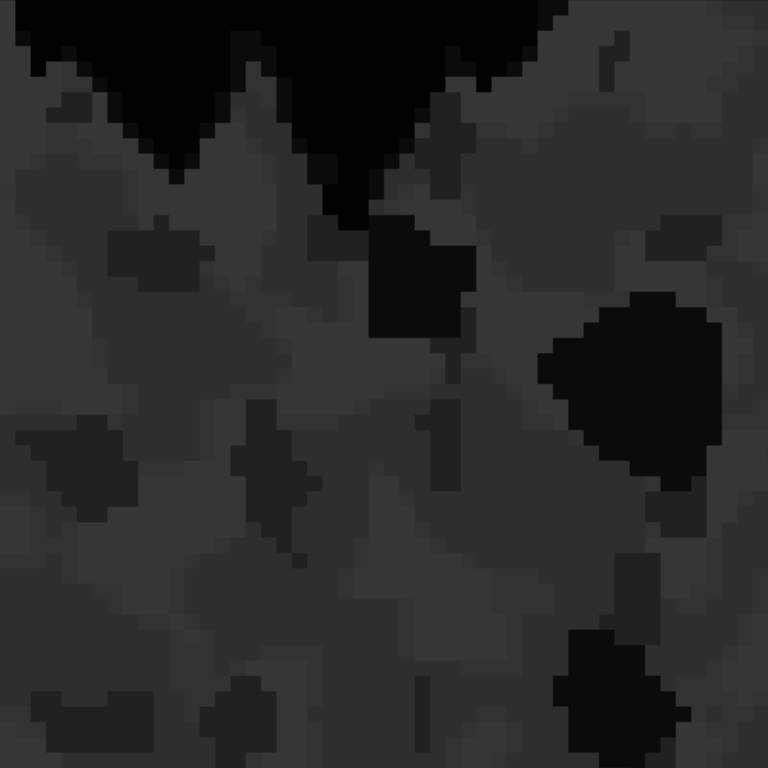
Give the GLSL for this texture, as a WebGL 2 fragment shader.

```glsl
#version 300 es
precision highp float;

uniform vec2 u_resolution;
out vec4 fragColor;

const float TAU = 6.2831853;
const float CELLS = 50.0;

vec2 hash2(vec2 p) {
    vec3 q = fract(p.xyx * vec3(0.1031, 0.103, 0.0973));
    q += dot(q, q.yzx + 33.33);
    return fract((q.xx + q.yz) * q.zy);
}

float gradientDot(vec2 corner, vec2 offset) {
    float angle = TAU * hash2(corner + 17.0).x;
    return dot(vec2(cos(angle), sin(angle)), offset);
}

float gradientNoise(vec2 p) {
    vec2 i = floor(p), f = p - i;
    vec2 u = f * f * f * (f * (f * 6.0 - 15.0) + 10.0);
    vec2 e = vec2(1.0, 0.0);
    return mix(mix(gradientDot(i, f), gradientDot(i + e, f - e), u.x),
               mix(gradientDot(i + e.yx, f - e.yx), gradientDot(i + 1.0, f - 1.0), u.x), u.y);
}

// Signed distance to an uneven six-sided chip
float chip(vec2 p, float radius, vec2 seed) {
    float d = -radius;
    for (int k = 0; k < 6; k++) {
        vec2 h = hash2(seed + float(k) * 7.3);
        float angle = TAU * (float(k) + 0.7 * h.x) / 6.0;
        d = max(d, dot(p, vec2(cos(angle), sin(angle))) - radius * mix(0.72, 1.08, h.y));
    }
    return d;
}

// Small dark chips on a jittered grid
float smallChips(vec2 p) {
    float d = 1.0;
    vec2 home = floor(p * 4.0);
    for (int y = -1; y <= 1; y++) {
        for (int x = -1; x <= 1; x++) {
            vec2 id = home + vec2(x, y);
            vec2 h = hash2(id + 41.0);
            vec2 center = (id + mix(vec2(0.2), vec2(0.8), hash2(id + 5.0))) / 4.0;
            float stretch = mix(0.65, 1.55, h.x);
            vec2 q = (p - center) * vec2(stretch, 1.0 / stretch);
            d = min(d, chip(q, mix(0.025, 0.072, h.y), id + 23.0));
        }
    }
    return d;
}

// Large black chips descending along the right side
float largeChips(vec2 p) {
    float d = 1.0;
    for (int n = 0; n < 3; n++) {
        float i = float(n);
        vec2 center = vec2(0.54 + 0.33 * sin(1.1 * i), 0.63 - 0.137 * i * i);
        d = min(d, chip(p - center, 0.085 + 0.05 * sin(0.25 * TAU * i), vec2(i + 3.0, 61.0)));
    }
    return d;
}

// Depth inside the ragged mass that hangs from the top
float overhang(vec2 p) {
    float depth = 0.165 + 0.07 * cos(TAU * (p.x - 0.215) / 0.24);
    depth += 0.06 * gradientNoise(p * 9.0) + 0.05 * smoothstep(0.3, 0.5, p.x);
    depth *= smoothstep(0.01, 0.06, p.x) * (1.0 - smoothstep(0.5, 0.78, p.x));
    return depth - (1.0 - p.y);
}

float tone(vec2 p) {
    // Terraced grey ground
    float n = gradientNoise(p * 5.0 + 3.7) + 0.45 * gradientNoise(p * 11.0);
    n += 0.3 * (p.y - 0.45);
    float grey = 0.181 + 0.016 * step(-0.03, n) + 0.014 * step(0.06, n);

    // Chips with uneven outlines
    vec2 warp = vec2(gradientNoise(p * 13.0), gradientNoise(p * 13.0 + 31.0));
    if (smallChips(p + 0.035 * warp) < 0.0) grey = 0.13;
    if (largeChips(p + 0.015 * warp) < 0.0) grey = 0.042;

    // Overhang with a slightly paler rim
    float depth = overhang(p);
    if (depth > 0.0) grey = depth + 0.08 * warp.x < 0.025 ? 0.042 : 0.008;
    return grey;
}

void main() {
    // Square blocks, blended only across their borders
    vec2 grid = gl_FragCoord.xy / u_resolution * CELLS - 0.5;
    vec2 base = floor(grid);
    vec2 blend = clamp((grid - base - 0.5) * u_resolution / (CELLS * 1.5) + 0.5, 0.0, 1.0);
    vec2 p = (base + 0.5) / CELLS;
    vec2 e = vec2(1.0 / CELLS, 0.0);
    float grey = mix(mix(tone(p), tone(p + e), blend.x),
                     mix(tone(p + e.yx), tone(p + e.xx), blend.x), blend.y);
    fragColor = vec4(vec3(grey), 1.0);
}
```
